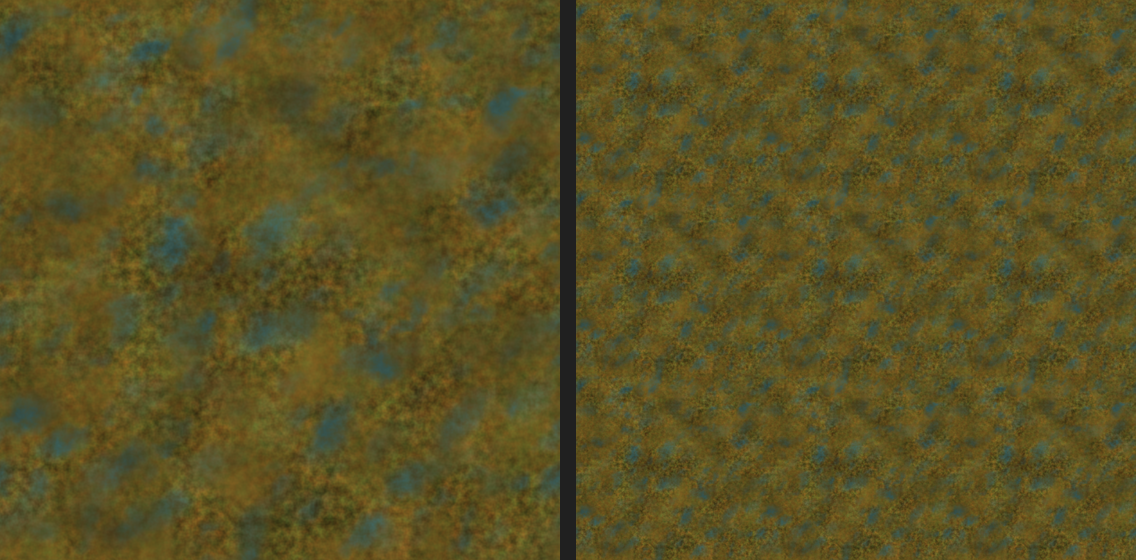
Left, the tile; right, the same tile 3 across and 3 down.
A WebGL 1 fragment shader for this texture:

```glsl
precision highp float;
uniform vec2 u_resolution;

#define GROUND vec3(0.382, 0.322, 0.110)
#define OCHRE vec3(0.450, 0.350, 0.115)
#define SLATE vec3(0.180, 0.320, 0.330)
#define HUE_SHIFT vec3(0.060, -0.030, -0.012)
#define GRAIN_CELLS 52.0
#define GRAIN_CONTRAST 0.42
#define SHADE_CONTRAST 0.26
#define LARGE_SPOTS 12.0
#define SMALL_SPOTS 22.0
#define SPOT_OPACITY 0.78
#define SLANT 0.68

float hash(vec2 p, float seed) {
  return fract(sin(dot(p, vec2(127.1, 311.7)) + seed * 74.7) * 43758.5453);
}

// Gradient noise that wraps after "period" cells
float corner(vec2 cell, vec2 offset, float period, float seed) {
  float angle = 6.2832 * hash(mod(cell, period), seed);
  return dot(vec2(cos(angle), sin(angle)), offset);
}

float noise(vec2 uv, float period, float seed) {
  vec2 p = uv * period;
  vec2 i = floor(p);
  vec2 f = p - i;
  vec2 w = f * f * f * (f * (f * 6.0 - 15.0) + 10.0);
  vec2 e = vec2(1.0, 0.0);
  float low = mix(corner(i, f, period, seed),
                  corner(i + e.xy, f - e.xy, period, seed), w.x);
  float high = mix(corner(i + e.yx, f - e.yx, period, seed),
                   corner(i + e.xx, f - e.xx, period, seed), w.x);
  return mix(low, high, w.y);
}

float fbm(vec2 uv, float period, float seed) {
  float sum = 0.0;
  float gain = 1.0;
  for (int octave = 0; octave < 3; octave++) {
    sum += gain * noise(uv, period, seed + float(octave));
    gain *= 0.62;
    period *= 2.0;
  }
  return sum;
}

// Soft slanted ellipses, one per cell, most of them faint
float spots(vec2 uv, float cells, float seed) {
  vec2 p = uv * cells;
  vec2 home = floor(p);
  float sum = 0.0;
  for (int y = -1; y <= 1; y++) {
    for (int x = -1; x <= 1; x++) {
      vec2 cell = home + vec2(float(x), float(y));
      vec2 id = mod(cell, cells);
      vec2 d = p - cell - vec2(hash(id, seed), hash(id, seed + 1.0));
      float angle = SLANT + 0.8 * (hash(id, seed + 2.0) - 0.5);
      float c = cos(angle);
      float s = sin(angle);
      vec2 axes = mix(vec2(0.65, 0.38), vec2(0.98, 0.60), hash(id, seed + 3.0));
      vec2 q = vec2(c * d.x + s * d.y, c * d.y - s * d.x) / axes;
      float body = max(0.0, 1.0 - dot(q, q));
      sum += body * body * pow(hash(id, seed + 4.0), 3.0);
    }
  }
  return sum;
}

void main() {
  vec2 uv = gl_FragCoord.xy / u_resolution;

  // Ragged outlines for everything scattered
  vec2 ragged = uv + 0.018 * vec2(fbm(uv, 18.0, 3.0), fbm(uv, 18.0, 8.0));
  float haze = spots(ragged, 6.0, 11.0);
  float slate = spots(ragged, LARGE_SPOTS, 21.0)
              + 0.65 * spots(ragged, SMALL_SPOTS, 31.0);

  // Rough and smooth patches of grain
  float grain = fbm(uv, GRAIN_CELLS, 41.0);
  float hue = fbm(uv, GRAIN_CELLS, 51.0) + 0.5 * fbm(uv, 9.0, 55.0);
  float rough = mix(0.4, 1.0, smoothstep(-0.3, 0.35, fbm(uv, 5.0, 61.0)));
  rough *= 1.0 - 0.5 * clamp(haze + slate, 0.0, 1.0);
  float shade = fbm(ragged, 7.0, 71.0);

  // Ground, ochre haze, then slate spots
  vec3 color = mix(GROUND, OCHRE, clamp(0.8 * haze, 0.0, 1.0));
  color += HUE_SHIFT * hue * mix(0.5, 1.0, rough);
  float cover = SPOT_OPACITY * slate * (1.0 + 0.5 * grain);
  color = mix(color, SLATE, clamp(cover, 0.0, 0.85));
  color *= 1.0 + SHADE_CONTRAST * shade + GRAIN_CONTRAST * grain * rough;

  gl_FragColor = vec4(clamp(color, 0.0, 1.0), 1.0);
}
```
